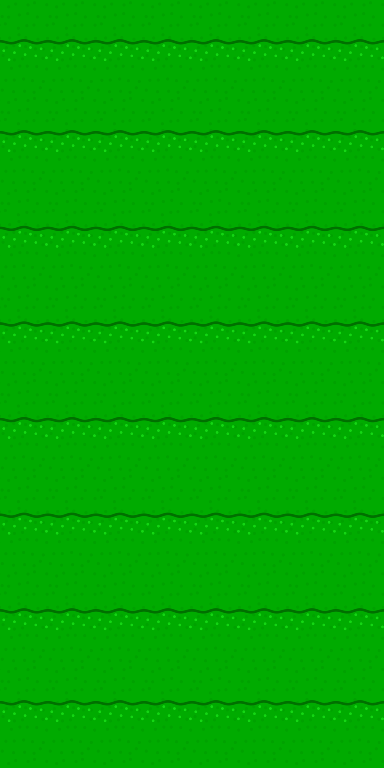
A Shadertoy shader for this pattern:

```glsl
// Lengths are in tile widths; depth runs downward from the top edge.
const vec2  TILES       = vec2(8.0, 16.0);
const float PITCH       = 1.992;   // spacing of the ridges
const float FIRST_RIDGE = 0.779;
const float TOP_SHIFT   = 0.096;   // the outermost ridges sit closer in
const float END_SHIFT   = 0.077;
const float LAST_ROW    = 7.0;
const float RIDGE_HALF  = 0.027;
const float WAVE_MAIN   = 0.024;
const float WAVE_UNEVEN = 0.009;
const int   FLECKS      = 9;
const float FLECK_R     = 0.028;
const vec2  FLECK_DEPTH = vec2(0.055, 0.335);
const vec2  SPECK_GRID  = vec2(5.0, 9.0);
const float SPECK_R     = 0.033;
const float SPECK_DRIFT = 0.5;
const vec3  GRASS       = vec3(0.0, 0.67, 0.0);
const vec3  SPECK       = vec3(0.0, 0.635, 0.0);
const vec3  FLECK       = vec3(0.08, 0.84, 0.08);
const vec3  RIDGE       = vec3(0.0, 0.44, 0.0);
const float TAU         = 6.2831853;

vec2 hash2(vec2 p) {
    vec3 q = fract(p.xyx * vec3(0.1031, 0.1030, 0.0973));
    q += dot(q, q.yzx + 33.33);
    return fract((q.xx + q.yz) * q.zy);
}

// Coverage of a shape from its signed distance
float cover(float d, float px) {
    return 1.0 - smoothstep(-0.5 * px, 0.5 * px, d);
}

float ridgeDepth(float row) {
    return FIRST_RIDGE + PITCH * row
         + TOP_SHIFT * step(row, 0.5)
         - END_SHIFT * step(LAST_ROW - 0.5, row);
}

float wave(float x) {
    return WAVE_UNEVEN * cos(TAU * x) - WAVE_MAIN * cos(2.0 * TAU * x);
}

// Faint dark specks, one jittered in each cell of the tile
float specks(vec2 p, float px) {
    vec2 size = vec2(1.0, PITCH) / SPECK_GRID;
    vec2 g = p / size;
    g.x += hash2(vec2(floor(g.y), 17.0)).x;
    vec2 cell = vec2(mod(floor(g.x), SPECK_GRID.x), floor(g.y));
    vec2 jitter = (hash2(cell + 3.0) - 0.5) * SPECK_DRIFT;
    vec2 d = (fract(g) - 0.5 - jitter) * size;
    return cover(length(d) - SPECK_R, px);
}

// Bright flecks scattered just below each ridge
float flecks(vec2 p, float px) {
    float nearest = 1.0;
    for (int i = 0; i < FLECKS; i++) {
        float n = float(i);
        float x = (n + 0.5) / float(FLECKS) + 0.69;
        float y = FLECK_DEPTH.x + FLECK_DEPTH.y * fract(0.56 * n + 0.7);
        float dx = fract(p.x - x + 0.5) - 0.5;
        nearest = min(nearest, length(vec2(dx, p.y - y)));
    }
    return cover(nearest - FLECK_R, px);
}

void mainImage(out vec4 fragColor, in vec2 fragCoord) {
    vec2 p = fragCoord / iResolution.xy * TILES;
    p.y = TILES.y - p.y;
    float px = TILES.x / iResolution.x;

    // Row whose ridge lies directly above
    float row = floor((p.y - FIRST_RIDGE) / PITCH);
    if (p.y < ridgeDepth(row)) row -= 1.0;
    else if (p.y >= ridgeDepth(row + 1.0)) row += 1.0;
    vec2 local = vec2(p.x, p.y - ridgeDepth(row));

    // Ridge distance, corrected for the slope of the wave
    float level = p.y - wave(p.x);
    float gap = min(abs(level - ridgeDepth(row)),
                    abs(level - ridgeDepth(row + 1.0)));
    float slope = (wave(p.x + 0.01) - wave(p.x - 0.01)) / 0.02;
    gap /= sqrt(1.0 + slope * slope);

    vec3 color = mix(GRASS, SPECK, specks(local, px));
    color = mix(color, FLECK, flecks(local, px));
    color = mix(color, RIDGE, cover(gap - RIDGE_HALF, px));
    fragColor = vec4(color, 1.0);
}
```
